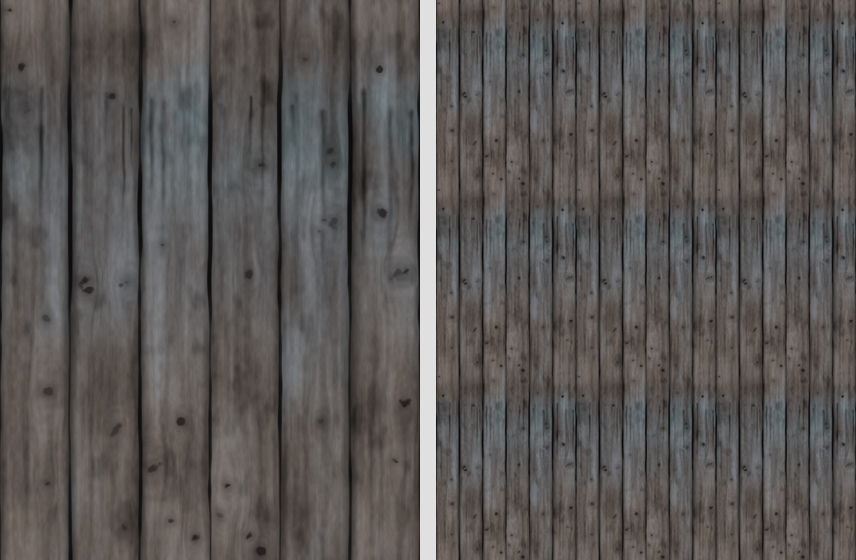
Left, the tile; right, the same tile 3 across and 3 down.
Give the GLSL for this texture, as a WebGL 1 fragment shader.

```glsl
precision highp float;
// Six weathered upright boards with broken dark gaps, knots and stains.
// Each board has its own stretched value noise, bent around its knots;
// everything wraps in height, and the side edges fall inside a gap.

uniform vec2 u_resolution;

const float BOARDS = 6.0;
const float HEIGHT = 8.0; // canvas height in board widths
const int KNOTS = 6;
const int STAINS = 4;

const vec3 WARM_WOOD = vec3(1.09, 0.99, 0.93);
const vec3 COOL_WOOD = vec3(0.98, 1.00, 1.03);
const vec3 TEAL_WASH = vec3(0.88, 1.04, 1.07);
const vec3 GAP_COLOR = vec3(0.045, 0.040, 0.040);
const vec3 KNOT_COLOR = vec3(0.12, 0.105, 0.10);

float hash(vec2 p) {
  vec3 q = fract(p.xyx * 0.1031);
  q += dot(q, q.yzx + 33.33);
  return fract((q.x + q.y) * q.z);
}

// Value noise that repeats after periodY cells in height
float noise(vec2 p, float periodY, float seed) {
  vec2 cell = floor(p);
  vec2 f = fract(p);
  f = f * f * (3.0 - 2.0 * f);
  float y0 = mod(cell.y, periodY);
  float y1 = mod(cell.y + 1.0, periodY);
  vec2 shift = seed * vec2(17.3, 31.7);
  float low = mix(hash(vec2(cell.x, y0) + shift), hash(vec2(cell.x + 1.0, y0) + shift), f.x);
  float high = mix(hash(vec2(cell.x, y1) + shift), hash(vec2(cell.x + 1.0, y1) + shift), f.x);
  return mix(low, high, f.y);
}

// Layered noise centred on zero; HEIGHT * freq.y must be whole
float grain(vec2 p, vec2 freq, float seed) {
  float sum = 0.0;
  float weight = 0.5;
  for (int i = 0; i < 3; i++) {
    sum += weight * (noise(p * freq, HEIGHT * freq.y, seed) - 0.5);
    freq *= 2.0;
    weight *= 0.55;
    seed += 9.0;
  }
  return sum;
}

// x: sideways bend of the grain, y: knot darkness, z: ring shading
vec3 knots(vec2 p, float board) {
  vec3 result = vec3(0.0);
  float ragged = grain(p, vec2(7.0, 7.0), board + 50.0);
  for (int i = 0; i < KNOTS; i++) {
    vec2 key = vec2(board * 7.0 + 3.0, float(i) * 5.0 + 11.0);
    vec2 center = vec2(0.14 + 0.72 * hash(key), HEIGHT * hash(key + 19.0));
    float size = hash(key + 43.0);
    float radius = mix(0.04, 0.085, size);
    vec2 d = p - center;
    d.y -= HEIGHT * floor(d.y / HEIGHT + 0.5);
    float lean = hash(key + 91.0) - 0.5;
    float r = length(vec2(d.x, d.y * 1.15 + d.x * lean)) / radius + ragged * 3.5;
    float reach = exp(-dot(d * vec2(1.0, 0.45), d * vec2(1.0, 0.45)) / (radius * radius * 9.0));
    result.x -= d.x * reach * 0.65;
    float core = 1.0 - smoothstep(0.1, 1.4, r);
    float halo = 0.25 * exp(-dot(d, d) / (radius * radius * 4.0));
    result.y = max(result.y, max(core * mix(0.45, 0.95, hash(key + 71.0)), halo));
    result.z += cos(r * 2.6) * reach * size;
  }
  return result;
}

// Dark runs that start near a common rail line and fade downwards
float stains(vec2 p, float board) {
  float dark = 0.0;
  float wander = grain(p, vec2(1.0, 2.0), board + 80.0) * 0.06;
  float patchy = clamp(0.8 + 2.0 * grain(p, vec2(4.0, 2.0), board + 90.0), 0.2, 1.0);
  for (int i = 0; i < STAINS; i++) {
    vec2 key = vec2(board * 3.0 + 61.0, float(i) * 7.0 + 2.0);
    float x = 0.08 + 0.84 * hash(key);
    float start = 6.45 + 0.4 * hash(key + 13.0);
    float span = mix(0.8, 3.8, hash(key + 29.0));
    float along = (start - p.y) / span;
    float fade = smoothstep(0.0, 0.05, along) * (1.0 - smoothstep(0.3, 1.0, along));
    float width = mix(0.02, 0.05, hash(key + 37.0));
    float across = exp(-pow((p.x - x + wander) / width, 2.0));
    float strength = mix(0.12, 0.65, pow(hash(key + 53.0), 2.0));
    dark = max(dark, fade * across * strength * patchy);
  }
  return dark;
}

void main() {
  vec2 uv = gl_FragCoord.xy / u_resolution;
  vec2 p = uv * vec2(BOARDS, HEIGHT);
  float board = floor(p.x);
  vec2 local = vec2(p.x - board, p.y);

  // Grain layers, from broad weathering to fine fibre
  vec3 knot = knots(local, board);
  vec2 bent = local + vec2(knot.x, 0.0);
  float broad = grain(bent, vec2(1.25, 0.75), board + 1.0);
  float streak = grain(bent, vec2(4.0, 0.25), board + 20.0);
  float fibre = grain(bent, vec2(13.0, 0.75), board + 40.0);
  float speck = grain(bent, vec2(18.0, 8.0), board + 60.0);
  float smudge = smoothstep(0.08, 0.3, grain(bent, vec2(2.5, 1.5), board + 70.0));

  // Brightness, with grey weathering between the upper rail and the foot
  float tint = hash(vec2(board + 4.0, 23.0)) - 0.5;
  float rail = smoothstep(0.78, 0.92, uv.y) * (1.0 - smoothstep(0.93, 1.0, uv.y));
  float tone = 0.378 + 0.04 * tint + 0.25 * broad + 0.22 * streak + 0.14 * fibre + 0.09 * speck;
  tone += 0.015 * knot.z - 0.03 * rail - 0.08 * smudge;
  float weathered = smoothstep(0.15, 0.65, uv.y) * (1.0 - smoothstep(0.8, 0.95, uv.y));
  float cool = clamp(0.75 * weathered + 0.7 * tint + 1.5 * broad + 1.2 * streak + 0.15, 0.0, 1.0);
  float wash = exp(-pow((uv.y - 0.76) / 0.075, 2.0)) * clamp(0.3 + 2.5 * broad + tint, 0.0, 0.8);
  vec3 color = tone * mix(mix(WARM_WOOD, COOL_WOOD, cool), TEAL_WASH, wash);

  // Stains and knots
  color *= 1.0 - stains(local, board);
  color = mix(color, KNOT_COLOR, knot.y);

  // Shaded board edges, stronger on some sides than others
  float seam = floor(p.x + 0.5);
  float seamId = mod(seam, BOARDS) + 100.0;
  float wobble = 0.03 * (noise(vec2(0.5, p.y * 2.0), HEIGHT * 2.0, seamId) - 0.5);
  float offset = p.x - seam - wobble;
  float d = abs(offset);
  float shade = mix(0.1, 0.45, hash(vec2(seamId, 7.0 + step(0.0, offset))));
  color *= 1.0 - shade * (1.0 - smoothstep(0.0, 0.15, d));

  // Gaps that open and close along their length
  float opening = noise(vec2(0.5, p.y), HEIGHT, seamId + 8.0) + 0.25 * weathered;
  opening += 0.35 * (noise(vec2(0.5, p.y * 4.0), HEIGHT * 4.0, seamId + 16.0) - 0.5);
  float open = smoothstep(0.25, 0.9, opening);
  float gapWidth = mix(0.011, 0.031, open);
  float soft = max(BOARDS / u_resolution.x, 0.012);
  float gap = 1.0 - smoothstep(gapWidth - soft, gapWidth + soft, d);
  color = mix(color, GAP_COLOR, gap * mix(0.6, 0.97, open) * (1.0 - 0.3 * rail));

  gl_FragColor = vec4(color, 1.0);
}
```
